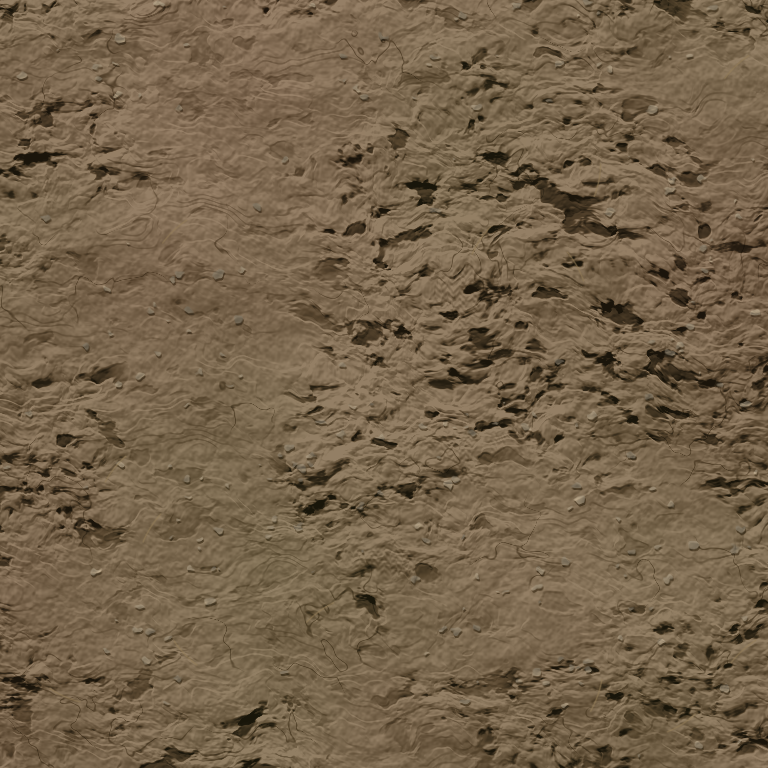
Give the GLSL for this texture, as a WebGL 1 fragment shader.

```glsl
precision highp float;
// Trampled wet mud seen from above: a warped height field of ledges, creased
// clods and pits is lit from the top with short cast shadows, then strewn with
// hairline cracks, pale crumbs of stone, straws and herringbone tread marks.
uniform vec2 u_resolution;

#define LIGHT_DIR vec2(-0.34, 0.94)
#define BASE_TONE 0.482
#define RELIEF 0.20
#define SHADOW_DEPTH 0.60
#define PIT_DEPTH 0.50
#define WARP 0.030
#define PEBBLE_GRID 75.0
#define STRAW_GRID 8.0
#define TREAD_PERIOD 0.0085
#define DARK_MUD vec3(0.10, 0.08, 0.04)
#define MID_MUD vec3(0.34, 0.27, 0.18)
#define PALE_MUD vec3(0.54, 0.46, 0.36)

float hash(vec2 p) { return fract(sin(dot(p, vec2(127.1, 311.7))) * 43758.5453); }
vec2 hash2(vec2 p) { return vec2(hash(p), hash(p + 57.3)); }

float noise(vec2 p) {
  vec2 cell = floor(p), f = fract(p);
  f = f * f * (3.0 - 2.0 * f);
  return mix(mix(hash(cell), hash(cell + vec2(1.0, 0.0)), f.x),
             mix(hash(cell + vec2(0.0, 1.0)), hash(cell + 1.0), f.x), f.y);
}

float fbm(vec2 p) {
  float sum = 0.0, amp = 0.533;
  for (int i = 0; i < 4; i++) {
    sum += amp * noise(p);
    p = mat2(1.92, 0.56, -0.56, 1.92) * p + 13.7;
    amp *= 0.5;
  }
  return sum;
}

vec2 warped(vec2 p) {
  vec2 coarse = vec2(noise(p * 9.0), noise(p * 9.0 + 31.7)) - 0.5;
  vec2 fine = vec2(noise(p * 38.0 + 5.1), noise(p * 38.0 + 71.9)) - 0.5;
  return p + WARP * (coarse + 0.4 * fine);
}

// Small ragged holes, stretched sideways
float pits(vec2 q) {
  float field = fbm(q * vec2(30.0, 46.0) + 3.3) + 0.14 * (noise(q * 120.0) - 0.5);
  return 1.0 - smoothstep(0.27, 0.38, field);
}

float mudHeight(vec2 p, float rough) {
  vec2 q = warped(p);
  float swell = fbm(q * vec2(5.0, 9.0));
  float level = fbm(q * vec2(11.0, 20.0) + 7.0) * 8.0;
  float ledge = (floor(level) + smoothstep(0.0, 0.25, fract(level))) / 8.0;
  float clods = fbm(q * vec2(28.0, 40.0) + 19.0);
  float creases = abs(fbm(q * vec2(36.0, 46.0) + 43.0) - 0.5);
  float grit = noise(p * 115.0) + 0.5 * noise(p * 230.0);
  return 0.026 * swell + (0.2 + 0.8 * rough) * 0.024 * ledge
       + rough * (0.020 * clods + 0.016 * creases - 0.005 * pits(q)) + 0.0018 * grit;
}

// Litter coverage: x = rare uneven stones, y = thin bent straws
vec2 litter(vec2 p, float px) {
  vec2 g = (p + 0.007 * (vec2(noise(p * 150.0), noise(p * 150.0 + 8.0)) - 0.5)) * PEBBLE_GRID;
  vec2 s = p * STRAW_GRID, cover = vec2(0.0);
  for (int j = -1; j <= 1; j++) for (int i = -1; i <= 1; i++) {
    vec2 cell = floor(g) + vec2(float(i), float(j));
    float cluster = smoothstep(0.5, 0.85, noise(cell * 0.09 + 4.0));
    float radius = mix(0.1, 0.4, hash(cell + 23.0));
    float edge = (length((g - cell - 0.2 - 0.6 * hash2(cell)) * vec2(0.8, 1.15)) - radius) / PEBBLE_GRID;
    cover.x = max(cover.x, step(hash(cell + 9.0), 0.003 + 0.09 * cluster) * (1.0 - smoothstep(-px, px, edge)));

    cell = floor(s) + vec2(float(i), float(j));
    float angle = 6.2832 * hash(cell + 41.0);
    vec2 axis = vec2(cos(angle), sin(angle)), d = s - cell - hash2(cell + 17.0);
    d = vec2(dot(d, axis), dot(d, vec2(-axis.y, axis.x)));
    d.y += 0.5 * d.x * d.x;
    d.x -= clamp(d.x, -0.17, 0.17);
    edge = length(d) / STRAW_GRID - 0.0008;
    cover.y = max(cover.y, step(hash(cell + 3.0), 0.2) * (1.0 - smoothstep(-px, px, edge)));
  }
  return cover;
}

// Herringbone sole prints: signed ripple around zero
float treads(vec2 p) {
  float ripple = 0.0;
  for (int i = 0; i < 3; i++) {
    vec2 d = p - 0.15 - 0.7 * hash2(vec2(float(i), 8.0));
    float reach = length(d * vec2(0.8, 1.2)) + 0.05 * (noise(p * 40.0) - 0.5);
    float zigzag = abs(fract(d.x / 0.016) - 0.5) * 0.016;
    ripple += (1.0 - smoothstep(0.02, 0.045, reach)) * sin(6.2832 * (d.y + zigzag) / TREAD_PERIOD);
  }
  return ripple;
}

void main() {
  float px = 1.0 / min(u_resolution.x, u_resolution.y);
  vec2 p = gl_FragCoord.xy * px, q = warped(p);
  float rough = mix(0.25, 1.0, smoothstep(0.36, 0.56, fbm(p * vec2(5.0, 7.0) + 2.6)));
  // Slope towards the light, and shadows cast by higher ground
  float h = mudHeight(p, rough), blocked = 0.0;
  float lit = (h - mudHeight(p + LIGHT_DIR * 0.002, rough)) / 0.002;
  for (int i = 1; i <= 3; i++) {
    float reach = 0.004 * float(i);
    blocked = max(blocked, mudHeight(p + LIGHT_DIR * reach, rough) - h - 0.45 * reach);
  }
  float tone = BASE_TONE + RELIEF * lit / (1.0 + 0.9 * abs(lit)) + 0.045 * treads(p);
  tone += 0.13 * (fbm(p * 4.0 + 50.0) - 0.5) + 0.06 * (noise(p * 250.0) - 0.5);
  tone *= 1.0 - SHADOW_DEPTH * smoothstep(0.0, 0.0045, blocked);
  tone *= 1.0 - PIT_DEPTH * rough * pits(q);
  // Hairline cracks in places, and shade below the stones
  float crack = 1.0 - smoothstep(0.0, 0.010, abs(fbm(q * 12.0 + 80.0) - 0.5));
  tone *= 1.0 - 0.3 * crack * smoothstep(0.55, 0.75, noise(p * 15.0 + 6.0));
  tone *= 1.0 - 0.4 * litter(p + LIGHT_DIR * 0.003, px).x;
  // Tone to mud colour, with a slow drift between reddish and olive
  vec3 color = mix(DARK_MUD, MID_MUD, clamp((tone - 0.10) / 0.24, 0.0, 1.0));
  color = mix(color, PALE_MUD, clamp((tone - 0.34) / 0.20, 0.0, 1.2));
  color += vec3(0.03, -0.005, 0.015) * (fbm(p * 3.0 + 90.0) - 0.5);
  vec2 cover = litter(p, px);
  vec3 stone = mix(vec3(0.48, 0.44, 0.37), vec3(0.72, 0.65, 0.54), noise(p * 60.0));
  color = mix(color, stone * (0.95 + 0.2 * clamp(lit, -1.0, 1.0)), 0.8 * cover.x);
  gl_FragColor = vec4(mix(color, vec3(0.58, 0.49, 0.34), 0.65 * cover.y), 1.0);
}
```
